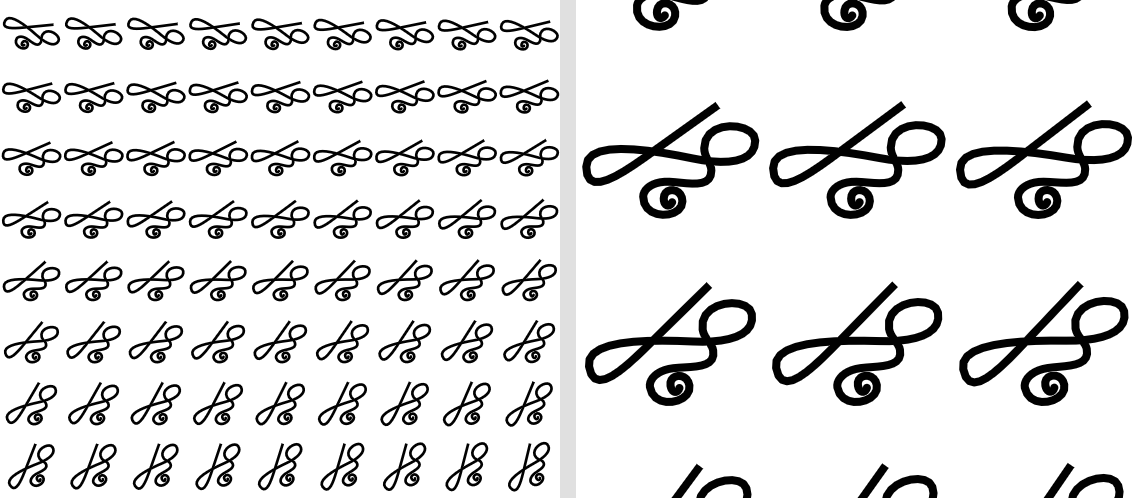
Left, the full canvas; right, a detail of the centre.
A WebGL 2 fragment shader for this pattern:

```glsl
#version 300 es
precision highp float;
// A grid of looping pen flourishes, each turned a little further than the last.

uniform vec2 u_resolution;
out vec4 outColor;

const vec2 GRID = vec2(9.0, 8.0);       // repeats across and down
const float TURN_STEP = radians(1.0);   // extra turn per repeat
const float UPRIGHT_INDEX = 30.0;       // repeat drawn without any turn
const float GLYPH_UNITS = 100.0;        // glyph units per cell width
const float HALF_STROKE = 2.15;         // in glyph units
const int CURVE_STEPS = 10;
const vec3 PAPER = vec3(1.0);
const vec3 INK = vec3(0.005);

float segmentDistance(vec2 p, vec2 a, vec2 b) {
    vec2 pa = p - a, ba = b - a;
    return length(pa - ba * clamp(dot(pa, ba) / dot(ba, ba), 0.0, 1.0));
}

// Signed distance to a straight stroke with square ends.
float barDistance(vec2 p, vec2 a, vec2 b, float halfWidth) {
    vec2 axis = normalize(b - a);
    vec2 q = p - 0.5 * (a + b);
    vec2 local = vec2(dot(q, axis), dot(q, vec2(-axis.y, axis.x)));
    vec2 d = abs(local) - vec2(0.5 * length(b - a), halfWidth);
    return length(max(d, 0.0)) + min(max(d.x, d.y), 0.0);
}

// Distance to a cubic Bezier curve, walked in short segments.
float curveDistance(vec2 p, vec2 a, vec2 b, vec2 c, vec2 d) {
    float nearest = 1e5;
    vec2 previous = a;
    for (int i = 1; i <= CURVE_STEPS; i++) {
        float t = float(i) / float(CURVE_STEPS), s = 1.0 - t;
        vec2 next = s * s * s * a + 3.0 * s * s * t * b + 3.0 * s * t * t * c + t * t * t * d;
        nearest = min(nearest, segmentDistance(p, previous, next));
        previous = next;
    }
    return nearest;
}

float flourishDistance(vec2 p) {
    // Joints between the curves
    vec2 crossing = vec2(-9.0, 2.0), leftTip = vec2(-44.5, -6.0);
    vec2 strand = vec2(12.5, -1.5), loopRight = vec2(46.0, 8.0);
    vec2 loopLeft = vec2(18.7, 4.0), neck = vec2(22.5, -8.0);
    vec2 shoulder = vec2(0.0, -14.0), curlLeft = vec2(-14.0, -22.0);
    vec2 curlRight = vec2(7.0, -24.5), curlInner = vec2(-3.0, -23.0);

    // Long left loop
    float d = curveDistance(p, crossing, vec2(-26.0, -10.2), vec2(-44.5, -23.0), leftTip);
    d = min(d, curveDistance(p, leftTip, vec2(-44.5, 8.0), vec2(-14.0, 4.0), strand));
    // Round right loop
    d = min(d, curveDistance(p, strand, vec2(30.0, -5.2), vec2(46.0, -4.0), loopRight));
    d = min(d, curveDistance(p, loopRight, vec2(46.0, 18.0), vec2(18.7, 20.0), loopLeft));
    // Neck running down to the curl
    d = min(d, curveDistance(p, loopLeft, vec2(18.7, -1.0), vec2(22.5, -4.0), neck));
    d = min(d, curveDistance(p, neck, vec2(22.5, -18.0), vec2(10.0, -14.5), shoulder));
    // Spiral curl
    d = min(d, curveDistance(p, shoulder, vec2(-9.0, -13.6), vec2(-14.0, -18.0), curlLeft));
    d = min(d, curveDistance(p, curlLeft, vec2(-14.0, -35.0), vec2(7.0, -34.0), curlRight));
    d = min(d, curveDistance(p, curlRight, vec2(7.0, -17.0), vec2(-3.0, -16.5), curlInner));
    d = min(d, curveDistance(p, curlInner, vec2(-3.0, -27.0), vec2(0.0, -28.0), vec2(1.5, -25.0)));
    // Straight stem
    return min(d - HALF_STROKE, barDistance(p, vec2(26.0, 27.0), crossing, HALF_STROKE));
}

void main() {
    // Cell, and its index in reading order from the top left
    vec2 cellSize = u_resolution / GRID;
    vec2 cellPos = gl_FragCoord.xy / cellSize;
    vec2 cell = floor(cellPos);
    float index = (GRID.y - 1.0 - cell.y) * GRID.x + cell.x;

    // Position inside the turned glyph
    float unitsPerPixel = GLYPH_UNITS / cellSize.x;
    vec2 p = (fract(cellPos) - 0.5) * cellSize * unitsPerPixel;
    float angle = (index - UPRIGHT_INDEX) * TURN_STEP;
    float c = cos(angle), s = sin(angle);
    p = vec2(c * p.x + s * p.y, c * p.y - s * p.x);

    // Smooth edge one pixel wide
    float coverage = clamp(0.5 - flourishDistance(p) / unitsPerPixel, 0.0, 1.0);
    outColor = vec4(mix(PAPER, INK, coverage), 1.0);
}
```
